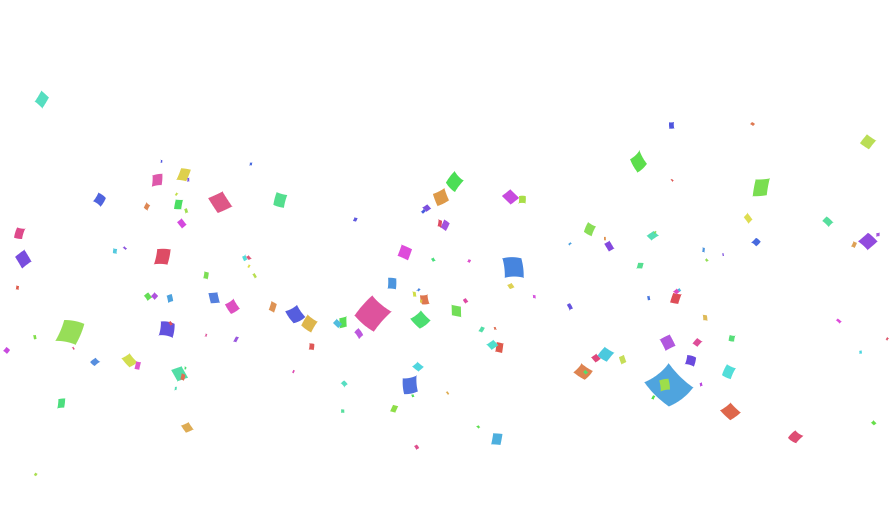
Write a WebGL 1 fragment shader that draws this background.

```glsl
precision highp float;
// Confetti: small tilted, slightly curled paper squares scattered on white.
// Each piece takes its place, size, tilt and hue from its index; a loop
// paints them from the few largest to the many tiny ones.

uniform vec2 u_resolution;

const int PIECE_COUNT = 150;
const float TAU = 6.28319;

float hash(float index, float salt) {
  return fract(sin(index * 12.9898 + salt * 78.233) * 43758.5);
}

vec3 hsv(float hue, float saturation, float value) {
  vec3 ramp = abs(mod(hue * 6.0 + vec3(0.0, 4.0, 2.0), 6.0) - 3.0) - 1.0;
  return value * mix(vec3(1.0), clamp(ramp, 0.0, 1.0), saturation);
}

mat2 rotation(float angle) {
  float c = cos(angle), s = sin(angle);
  return mat2(c, s, -s, c);
}

// Position in canvas heights: three loose columns, densest below the middle.
vec2 piecePosition(float index, float aspect) {
  float spread = fract(0.81 + index * 0.618034);
  float x = 0.93 * spread + 0.07 * pow(spread, 8.0);
  x += 0.1 * (hash(index, 1.0) - 0.5);
  x -= 0.025 * sin(TAU * (x - 0.2) / 0.275);
  float y = 0.05 + 0.36 * (hash(index, 2.0) + hash(index, 3.0));
  y += 0.28 * pow(hash(index, 4.0), 6.0);
  return vec2(x * aspect, y);
}

// Half side of a piece: a few big ones, then a long tail of specks.
float pieceSize(float index) {
  float rank = index / float(PIECE_COUNT);
  return 0.0025 + 0.013 * pow(1.0 - rank, 1.8) + 0.018 * exp(-0.5 * index);
}

// Signed distance to a foreshortened, sheared and curled square.
float paperDistance(vec2 p, float size, float squeeze, float shear, float curl) {
  p.x += shear * p.y;
  p.y += curl * (p.x * p.x / size - 0.3 * size);
  p.x += 0.6 * curl * p.y * p.y / size;
  vec2 edge = abs(p) - size * vec2(squeeze, 1.0);
  return max(edge.x, edge.y);
}

float coverage(float dist, float pixel) {
  return clamp(0.5 - dist / pixel, 0.0, 1.0);
}

void main() {
  float pixel = 1.0 / u_resolution.y;
  float aspect = u_resolution.x * pixel;
  vec2 uv = gl_FragCoord.xy * pixel;
  vec3 color = vec3(1.0);

  for (int i = 0; i < PIECE_COUNT; i++) {
    float index = float(i);
    float size = pieceSize(index);
    vec2 local = uv - piecePosition(index, aspect);

    // Small pieces are turned further away from the viewer.
    float flatness = smoothstep(0.003, 0.015, size);
    float squeeze = mix(mix(0.5, 0.85, flatness), 1.0, hash(index, 5.0));
    float angle = 1.7 * (hash(index, 6.0) - 0.5);
    float shear = 0.5 * (hash(index, 7.0) - 0.5);
    float curl = 0.3 * (hash(index, 8.0) - 0.5);
    float dist = paperDistance(rotation(angle) * local, size, squeeze, shear, curl);

    float hue = fract(0.568 + index * 0.3433);
    float saturation = mix(0.6, 0.68, hash(index, 9.0));
    vec3 paper = hsv(hue, saturation, 0.87);
    color = mix(color, paper, coverage(dist, pixel));
  }
  gl_FragColor = vec4(color, 1.0);
}
```
